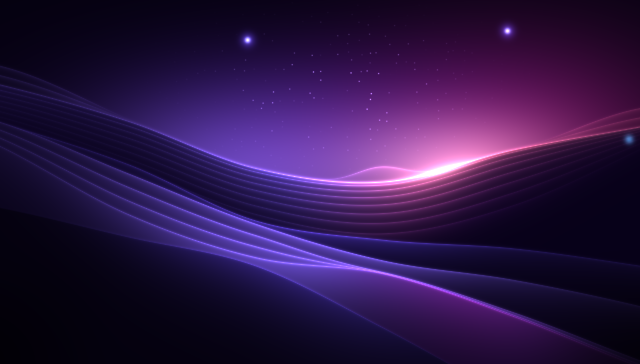
A WebGL 1 fragment shader for this background:

```glsl
precision highp float;
// Flowing violet silk dunes under a starry dusk sky with a rose glow on the horizon.

uniform vec2 u_resolution;

const vec3 NIGHT = vec3(0.022, 0.003, 0.075);
const vec3 VIOLET = vec3(0.42, 0.32, 0.80);
const vec3 INDIGO = vec3(0.22, 0.16, 0.52);
const vec3 ROSE = vec3(0.92, 0.42, 0.55);
const vec3 PURPLE = vec3(0.45, 0.15, 0.55);

float bell(float x, float centre, float width) {
  float k = (x - centre) / width;
  return exp(-k * k);
}

float glow2(vec2 p, vec2 centre, vec2 size) {
  return bell(p.x, centre.x, size.x) * bell(p.y, centre.y, size.y);
}

vec2 hash22(vec2 p) {
  vec3 k = fract(p.xyx * vec3(0.1031, 0.1030, 0.0973));
  k += dot(k, k.yzx + 33.33);
  return fract((k.xx + k.yz) * k.zy);
}

// Cubic interpolation weights for knots at distance d
vec4 knotWeight(vec4 d) {
  d = abs(d);
  vec4 inner = (1.5 * d - 2.5) * d * d + 1.0;
  vec4 outer = ((-0.5 * d + 2.5) * d - 4.0) * d + 2.0;
  return mix(inner, outer, step(1.0, d)) * step(d, vec4(2.0));
}

// Height of a curve through eight knots, spaced 0.2 apart from x = -0.2
float ridge(float x, vec4 a, vec4 b) {
  float t = x * 5.0;
  return dot(knotWeight(t - vec4(-1.0, 0.0, 1.0, 2.0)), a)
       + dot(knotWeight(t - vec4(3.0, 4.0, 5.0, 6.0)), b);
}

// Approximate distance below a ridge, positive inside the hill
float depthBelow(vec2 p, float aspect, vec4 a, vec4 b) {
  float h = ridge(p.x, a, b);
  float slope = (ridge(p.x + 0.002, a, b) - h) / (0.002 * aspect);
  return (h - p.y) * inversesqrt(1.0 + slope * slope);
}

// A lit sheet with a bright rim, fading to shade underneath
vec3 sheet(vec3 behind, float d, vec3 shade, vec3 light, float fade, float rim) {
  float px = 1.0 / u_resolution.y;
  vec3 body = shade + light * exp(-max(d, 0.0) / fade);
  vec3 c = mix(behind, body, smoothstep(-px, px, d));
  return c + light * rim * exp(-abs(d) / 0.0025);
}

vec3 sky(vec2 p) {
  vec3 c = NIGHT * 0.8;
  c += vec3(0.36, 0.27, 0.62) * glow2(p, vec2(0.38, 0.50), vec2(0.25, 0.24));
  c += vec3(0.37, 0.06, 0.25) * glow2(p, vec2(0.80, 0.60), vec2(0.27, 0.30));
  c += vec3(0.42, 0.38, 0.32) * glow2(p, vec2(0.72, 0.54), vec2(0.17, 0.14));
  return c + vec3(0.06, 0.01, 0.14) * glow2(p, vec2(0.5, 0.72), vec2(0.35, 0.2));
}

float starDust(vec2 q) {
  vec2 cell = floor(q * 38.0);
  vec2 rnd = hash22(cell);
  vec2 offset = (fract(q * 38.0) - 0.2 - 0.6 * rnd) / 38.0;
  float lit = smoothstep(0.55, 1.0, hash22(cell + 71.0).x);
  return lit * exp(-dot(offset, offset) / 0.000004);
}

float spot(vec2 q, vec2 centre, float radius) {
  vec2 v = (q - centre) / radius;
  return exp(-dot(v, v));
}

void main() {
  vec2 p = gl_FragCoord.xy / u_resolution;
  float aspect = u_resolution.x / u_resolution.y;
  vec2 scale = vec2(aspect, 1.0);
  vec2 q = p * scale;
  float x = p.x;

  // Sky and stars
  vec3 col = sky(p);
  col += vec3(0.6, 0.5, 0.8) * starDust(q) * glow2(p, vec2(0.53, 0.76), vec2(0.14, 0.13));
  for (int i = 0; i < 2; i++) {
    vec2 star = mix(vec2(0.387, 0.890), vec2(0.793, 0.915), float(i)) * scale;
    col += vec3(0.75, 0.8, 1.0) * spot(q, star, 0.007);
    col += vec3(0.22, 0.16, 0.55) * spot(q, star, 0.018);
  }

  // Upper and lower edges of the valley
  float top = depthBelow(p, aspect, vec4(0.84, 0.767, 0.667, 0.537), vec4(0.50, 0.587, 0.651, 0.715));
  float low = depthBelow(p, aspect, vec4(0.737, 0.664, 0.543, 0.411), vec4(0.358, 0.434, 0.589, 0.77));
  vec3 dusk = mix(VIOLET, ROSE, smoothstep(0.42, 0.72, x));

  // Distant hill and thin wisps above the valley
  float hill = top + 0.042 * bell(x, 0.595, 0.055);
  col = sheet(col, hill, col * 0.85, dusk * 0.35 * bell(x, 0.6, 0.09), 0.03, 1.2);
  float spread = 1.0 - smoothstep(0.0, 0.25, x) + smoothstep(0.8, 1.0, x);
  for (int i = 1; i < 3; i++) {
    float wisp = top + 0.025 * float(i) * spread;
    col = sheet(col, wisp, col * 0.9, dusk * 0.12 * min(spread * 2.0, 1.0), 0.02, 1.0);
  }

  // Nested valley folds
  for (int i = 0; i < 8; i++) {
    float t = float(i) / 7.0;
    float d = mix(top, low, pow(t, 1.0 + 0.8 * x));
    float power = (0.75 * bell(x, 0.57, 0.24) + 0.13) * (1.0 - 0.72 * t);
    vec3 light = mix(dusk, PURPLE, t * smoothstep(0.4, 0.8, x)) * power;
    col = sheet(col, d, NIGHT * 1.3, light, 0.032, mix(1.8, 0.7, smoothstep(0.0, 0.2, t)));
  }

  // Blaze on the horizon and a cool glint at the right
  col += vec3(1.0, 0.85, 0.9) * bell(x, 0.69, 0.04) * exp(-abs(top) / 0.008);
  col += vec3(0.35, 0.2, 0.22) * bell(x, 0.68, 0.08) * exp(-abs(top) / 0.035);
  col += vec3(0.2, 0.45, 0.6) * spot(q, vec2(0.983, 0.617) * scale, 0.012);

  // Dim middle slope
  float mid = depthBelow(p, aspect, vec4(0.737, 0.66, 0.548, 0.393), vec4(0.340, 0.317, 0.269, 0.212));
  col = sheet(col, mid, NIGHT, INDIGO * (0.6 * bell(x, 0.5, 0.25) + 0.16), 0.05, 1.3);

  // Bright foreground folds, gathering at the centre
  float crest = depthBelow(p, aspect, vec4(0.749, 0.664, 0.523, 0.384), vec4(0.283, 0.231, 0.158, 0.064));
  float front = depthBelow(p, aspect, vec4(0.75, 0.598, 0.411, 0.292), vec4(0.247, 0.132, -0.009, -0.14));
  for (int i = 0; i < 4; i++) {
    float t = float(i) / 3.0;
    float d = mix(crest, front, pow(t, mix(1.0, 0.1, smoothstep(0.4, 0.6, x))));
    vec3 light = mix(VIOLET, PURPLE, t * smoothstep(0.45, 0.75, x));
    light *= 0.75 * bell(x, 0.47, 0.27) + 0.12 + 0.3 * t * bell(x, 0.75, 0.14);
    col = sheet(col, d, NIGHT, light, 0.055 + 0.07 * t, 0.9);
  }

  // Shadowed slope at the lower left
  float base = depthBelow(p, aspect, vec4(0.486, 0.429, 0.349, 0.269), vec4(0.098, -0.096, -0.28, -0.46));
  col = sheet(col, base, NIGHT * 0.7, INDIGO * 0.75 * bell(x, 0.42, 0.22), 0.09, 0.7);

  // Darkened lower corners
  col *= 1.0 - 0.6 * smoothstep(0.35, 0.0, p.y) * smoothstep(0.3, 0.55, abs(x - 0.5));
  gl_FragColor = vec4(clamp(col, 0.0, 1.0), 1.0);
}
```
